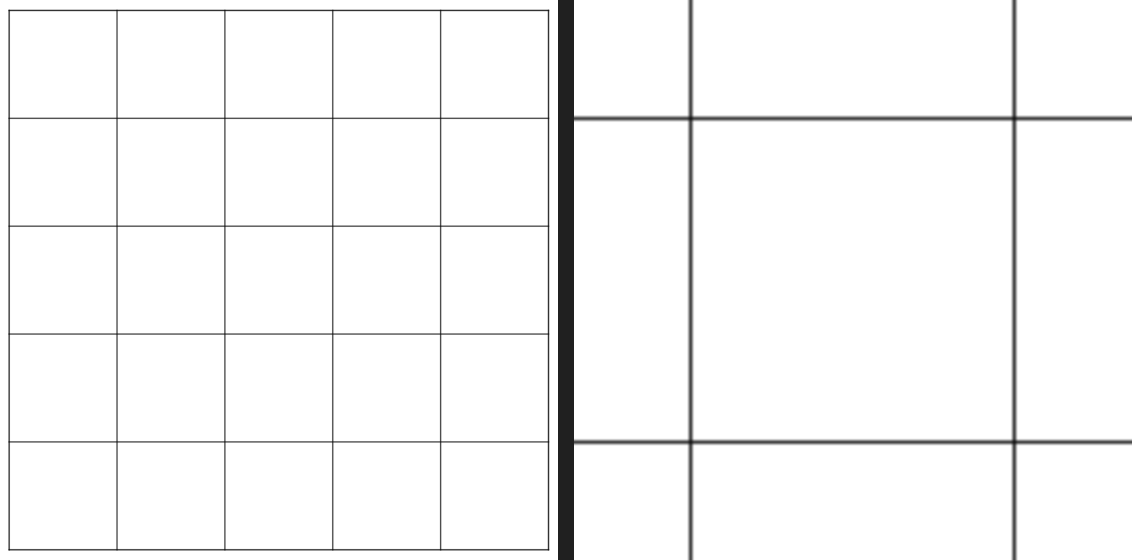
Left, the full canvas; right, a detail of the centre.
Reproduce this pattern procedurally as a WebGL 2 fragment shader.

```glsl
#version 300 es
precision highp float;
// A five by five grid of empty square cells ruled in thin dark lines on white,
// closed by a slightly heavier frame. Each axis finds its nearest rule, and
// the soft strokes of both axes are multiplied so that crossings darken.

uniform vec2 u_resolution;
out vec4 outColor;

// Lengths are fractions of the shorter canvas side.
const float CELLS = 5.0;                        // repeats across and down
const float CELL_SIZE = 0.19332;
const vec2 GRID_OFFSET = vec2(-0.0003, -0.0002); // from the canvas centre
const float RULE_WIDTH = 0.00196;
const float FRAME_WIDTH = 0.00218;
const float EDGE_SOFTNESS = 0.00157;
const float RULE_STRENGTH = 0.91;
const float FRAME_STRENGTH = 0.95;
const vec3 PAPER = vec3(1.0);
const vec3 INK = vec3(0.03);

// Soft step across an edge, never sharper than one pixel.
float softEdge(float d, float softness) {
    return smoothstep(-softness, softness, d);
}

// Ink of the nearest rule along one axis; the first and last form the frame.
float ruleInk(float x, float softness) {
    float index = clamp(floor(x / CELL_SIZE + 0.5 * CELLS + 0.5), 0.0, CELLS);
    float d = x - (index - 0.5 * CELLS) * CELL_SIZE;
    bool isFrame = index < 0.5 || index > CELLS - 0.5;
    float halfWidth = 0.5 * (isFrame ? FRAME_WIDTH : RULE_WIDTH);
    float stroke = softEdge(d + halfWidth, softness)
                 - softEdge(d - halfWidth, softness);
    return stroke * (isFrame ? FRAME_STRENGTH : RULE_STRENGTH);
}

// Limits a rule to the span of the grid.
float insideSpan(float x, float softness) {
    float halfSpan = 0.5 * (CELLS * CELL_SIZE + FRAME_WIDTH);
    return softEdge(halfSpan - abs(x), softness);
}

void main() {
    float side = min(u_resolution.x, u_resolution.y);
    vec2 p = (gl_FragCoord.xy - 0.5 * u_resolution) / side - GRID_OFFSET;
    float softness = max(EDGE_SOFTNESS, 0.7 / side);

    // Vertical and horizontal rules
    float vertical = ruleInk(p.x, softness) * insideSpan(p.y, softness);
    float horizontal = ruleInk(p.y, softness) * insideSpan(p.x, softness);

    // Overlapping ink
    float ink = 1.0 - (1.0 - vertical) * (1.0 - horizontal);
    outColor = vec4(mix(PAPER, INK, ink), 1.0);
}
```
